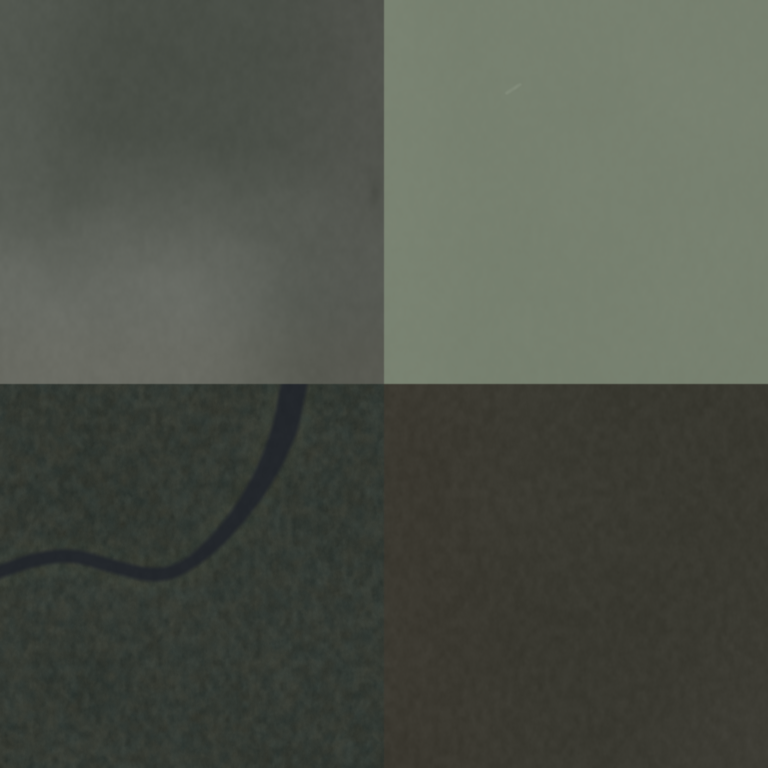
Reproduce this texture procedurally as a Shadertoy shader.

```glsl
float hash(vec2 p) {
    vec3 q = fract(vec3(p.xyx) * 0.1031);
    q += dot(q, q.yzx + 33.33);
    return fract((q.x + q.y) * q.z);
}

float noise(vec2 p) {
    vec2 i = floor(p), f = fract(p);
    f = f * f * (3.0 - 2.0 * f);
    return mix(mix(hash(i), hash(i + vec2(1, 0)), f.x),
               mix(hash(i + vec2(0, 1)), hash(i + vec2(1, 1)), f.x), f.y);
}

// Signed layered noise, roughly -0.5 to 0.5
float fbm(vec2 p) {
    float sum = 0.0, amp = 0.5;
    for (int i = 0; i < 4; i++) {
        sum += amp * (noise(p) - 0.5);
        p = mat2(0.8, 0.6, -0.6, 0.8) * p * 2.03 + 17.3;
        amp *= 0.5;
    }
    return sum;
}

vec2 catmullRom(vec2 a, vec2 b, vec2 c, vec2 d, float t) {
    return b + 0.5 * t * (c - a + t * (2.0 * a - 5.0 * b + 4.0 * c - d
        + t * (3.0 * (b - c) + d - a)));
}

float segmentDistance(vec2 p, vec2 a, vec2 b) {
    vec2 ab = b - a;
    return length(p - a - ab * clamp(dot(p - a, ab) / dot(ab, ab), 0.0, 1.0));
}

float riverDistance(vec2 p) {
    vec2 bends[12] = vec2[12](
        vec2(-0.10, 0.220), vec2(-0.05, 0.238), vec2(0.0, 0.256), vec2(0.052, 0.272),
        vec2(0.098, 0.275), vec2(0.145, 0.263), vec2(0.205, 0.252), vec2(0.252, 0.270),
        vec2(0.302, 0.318), vec2(0.343, 0.378), vec2(0.372, 0.445), vec2(0.387, 0.520));
    float d = 1.0;
    vec2 last = bends[1];
    for (int i = 1; i < 10; i++) {
        for (int k = 1; k <= 5; k++) {
            vec2 next = catmullRom(bends[i - 1], bends[i], bends[i + 1], bends[i + 2], float(k) / 5.0);
            d = min(d, segmentDistance(p, last, next));
            last = next;
        }
    }
    // Close the final reach past the panel edge
    return min(d, segmentDistance(p, last, bends[11]));
}

vec3 hazePanel(vec2 p, float grain) {
    vec3 color = mix(vec3(0.285, 0.305, 0.275), vec3(0.325, 0.345, 0.315),
                     smoothstep(0.16, 0.0, p.x));
    color = mix(color, vec3(0.315, 0.325, 0.300), smoothstep(0.3, 0.5, p.x));

    // Pale bank of mist, fading toward the right edge
    float drift = fbm(p * vec2(5.0, 8.0) + 3.0);
    float mist = smoothstep(0.84, 0.62, p.y + 0.12 * drift);
    mist *= 1.0 - 0.72 * smoothstep(0.24, 0.46, p.x + 0.08 * drift);
    color = mix(color, vec3(0.405, 0.418, 0.390), mist);
    color += vec3(0.006, 0.0, -0.004) * smoothstep(0.62, 0.52, p.y);
    color += 0.025 * fbm(p * 14.0);

    float smudge = length((p - vec2(0.488, 0.752)) / vec2(0.008, 0.022));
    color -= 0.03 * exp(-smudge * smudge);
    return color + 0.025 * grain;
}

vec3 waterPanel(vec2 p, float grain) {
    vec3 color = vec3(0.466, 0.504, 0.437) + 0.012 * fbm(p * 9.0);
    color += 0.008 * smoothstep(0.62, 0.50, p.x);
    float fleck = segmentDistance(p, vec2(0.660, 0.879), vec2(0.677, 0.890));
    color += 0.06 * smoothstep(0.004, 0.0, fleck) * noise(p * 180.0);
    return color + 0.012 * grain;
}

vec3 forestPanel(vec2 p, float grain) {
    vec3 color = vec3(0.200, 0.222, 0.197) + 0.025 * fbm(p * 9.0);
    color += vec3(0.085, 0.085, 0.075) * grain;
    color += vec3(0.03, 0.0, -0.02) * fbm(p * 75.0 + 40.0);

    // River widens toward the top
    float d = riverDistance(p) + 0.002 * fbm(p * 45.0);
    float halfWidth = mix(0.0085, 0.017, smoothstep(0.25, 0.48, p.y));
    color += vec3(0.010, 0.012, 0.006) * exp(-pow((d - halfWidth - 0.008) / 0.008, 2.0));
    vec3 water = vec3(0.137, 0.153, 0.172) + 0.018 * grain;
    return mix(color, water, smoothstep(halfWidth + 0.004, halfWidth - 0.004, d));
}

vec3 soilPanel(vec2 p, float grain) {
    vec3 color = vec3(0.226, 0.224, 0.192) + 0.018 * fbm(p * 6.0 + 8.0);
    color += vec3(0.006, -0.002, -0.002) * smoothstep(0.75, 0.5, p.x);
    color += vec3(0.010, 0.008, 0.010) * smoothstep(0.25, 0.0, p.y) * smoothstep(0.7, 1.0, p.x);
    return color + 0.042 * grain;
}

void mainImage(out vec4 fragColor, in vec2 fragCoord) {
    vec2 p = fragCoord / iResolution.xy;
    float grain = fbm(p * vec2(125.0, 95.0));

    // Four panels joined by softened seams
    vec2 side = smoothstep(-0.0015, 0.0015, p - 0.5);
    vec3 upper = mix(hazePanel(p, grain), waterPanel(p, grain), side.x);
    vec3 lower = mix(forestPanel(p, grain), soilPanel(p, grain), side.x);
    fragColor = vec4(mix(lower, upper, side.y), 1.0);
}
```
